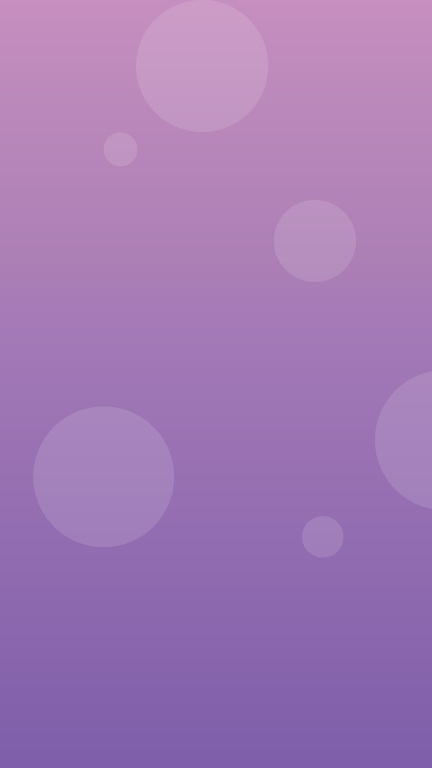
Write a Shadertoy shader that draws this background.

```glsl
// Soft pink-to-violet vertical gradient with translucent floating discs.

#define TOP_COLOR    vec3(0.775, 0.560, 0.750)
#define UPPER_COLOR  vec3(0.670, 0.497, 0.708)
#define MIDDLE_COLOR vec3(0.648, 0.480, 0.718)
#define BOTTOM_COLOR vec3(0.495, 0.370, 0.665)
#define UPPER_STOP   0.65
#define MIDDLE_STOP  0.59
#define DISC_COLOR   vec3(1.0)
#define DISC_OPACITY 0.12
#define DISC_COUNT   6

// Disc centre (xy) and radius (z), in canvas widths
const vec3 discs[DISC_COUNT] = vec3[DISC_COUNT](
    vec3(0.468, 1.625, 0.153),
    vec3(0.279, 1.432, 0.039),
    vec3(0.729, 1.220, 0.095),
    vec3(0.240, 0.674, 0.163),
    vec3(1.030, 0.759, 0.162),
    vec3(0.747, 0.535, 0.048)
);

// Piecewise linear gradient, height runs from 0 (bottom) to 1 (top)
vec3 skyGradient(float height) {
    vec3 color = mix(BOTTOM_COLOR, MIDDLE_COLOR, clamp(height / MIDDLE_STOP, 0.0, 1.0));
    float upperBlend = (height - MIDDLE_STOP) / (UPPER_STOP - MIDDLE_STOP);
    color = mix(color, UPPER_COLOR, clamp(upperBlend, 0.0, 1.0));
    float topBlend = (height - UPPER_STOP) / (1.0 - UPPER_STOP);
    return mix(color, TOP_COLOR, clamp(topBlend, 0.0, 1.0));
}

// Antialiased coverage of a disc
float discCoverage(vec2 point, vec3 disc, float pixel) {
    float dist = length(point - disc.xy) - disc.z;
    return clamp(0.5 - dist / pixel, 0.0, 1.0);
}

void mainImage(out vec4 fragColor, in vec2 fragCoord) {
    float pixel = 1.0 / iResolution.x;
    vec2 point = fragCoord * pixel;
    vec3 color = skyGradient(fragCoord.y / iResolution.y);

    // Veil each disc over the gradient
    for (int i = 0; i < DISC_COUNT; i++) {
        color = mix(color, DISC_COLOR, DISC_OPACITY * discCoverage(point, discs[i], pixel));
    }

    fragColor = vec4(color, 1.0);
}
```
